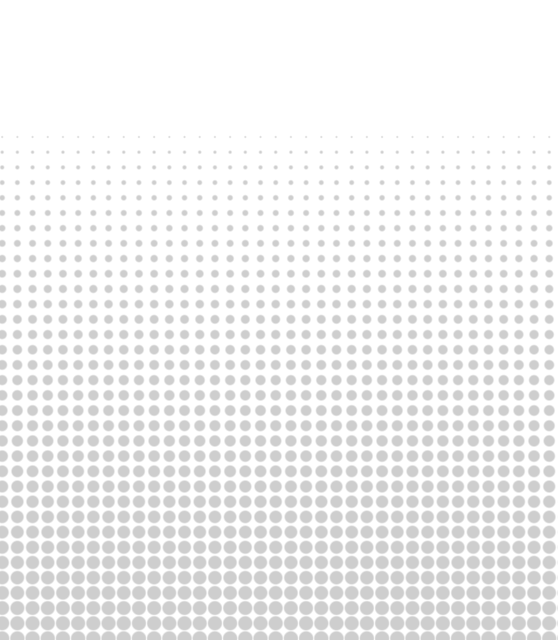
Write a Shadertoy shader that draws this pattern.

```glsl
const vec3 PAPER = vec3(1.0);
const vec3 DOT_GREY = vec3(0.806);
const float PITCH = 0.023744;                // dot spacing, in canvas heights
const vec2 FIRST_DOT = vec2(0.0034, 0.0024); // centre of the lower left dot
const float TOP_ROW = 33.35;                 // row at which dots shrink to nothing
const float AREA_STEP = 0.0066;              // growth of squared radius per row
const float SOFTNESS = 0.075;                // half width of the pale rim, in cells

// Squared radius grows evenly towards the bottom, so the tone is linear
float dotRadius(float row) {
    return sqrt(max(TOP_ROW - row, 0.0) * AREA_STEP);
}

float halftone(vec2 position, float pixelSize) {
    vec2 grid = (position - FIRST_DOT) / PITCH;
    vec2 cell = floor(grid + 0.5);
    float radius = dotRadius(cell.y);
    float rim = max(SOFTNESS, 0.7 * pixelSize / PITCH);
    float edge = length(grid - cell) - radius;
    float coverage = 1.0 - smoothstep(-rim, rim, edge);
    return coverage * step(cell.y, TOP_ROW);
}

void mainImage(out vec4 fragColor, in vec2 fragCoord) {
    vec2 position = fragCoord / iResolution.y;
    float ink = halftone(position, 1.0 / iResolution.y);
    fragColor = vec4(mix(PAPER, DOT_GREY, ink), 1.0);
}
```
